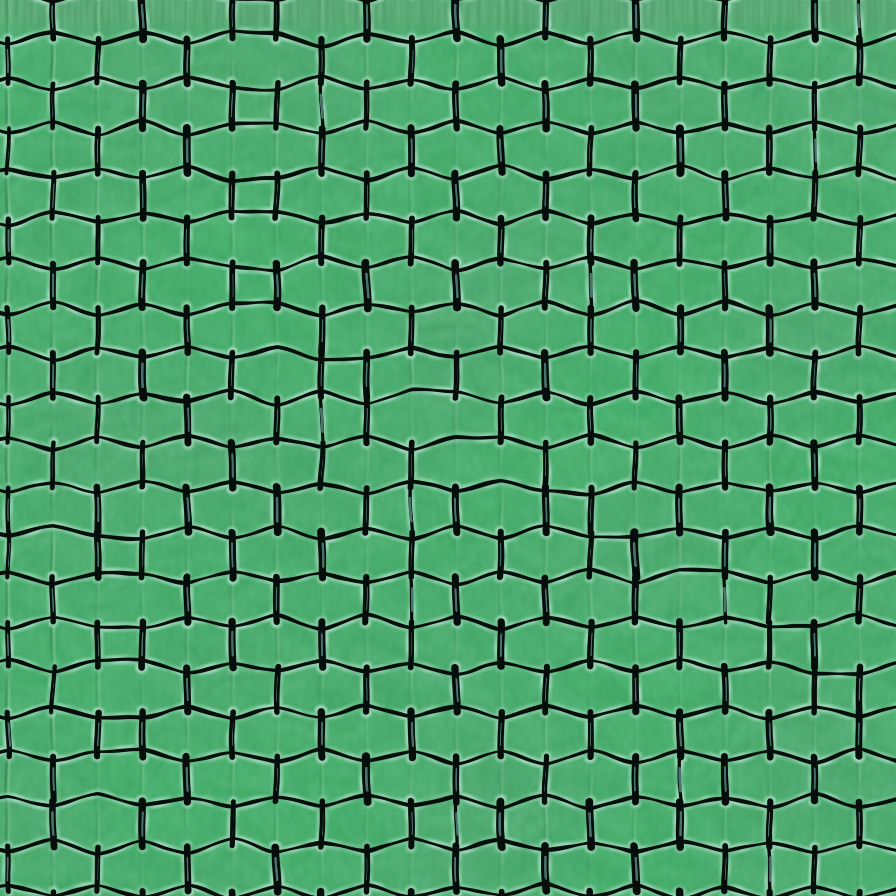
Write a Shadertoy shader that draws this pattern.

```glsl
// Stretched dark wire netting with elongated hexagonal cells over a crumpled green sheet.

float hash(vec2 p) {
    return fract(sin(dot(p, vec2(127.1, 311.7))) * 43758.5453);
}

vec2 gradient(vec2 p) {
    float angle = 6.2832 * hash(p);
    return vec2(cos(angle), sin(angle));
}

float noise(vec2 p) {
    vec2 i = floor(p), f = fract(p);
    vec2 u = f * f * f * (f * (f * 6.0 - 15.0) + 10.0);
    vec2 e = vec2(1.0, 0.0);
    float a = dot(gradient(i), f);
    float b = dot(gradient(i + e), f - e);
    float c = dot(gradient(i + e.yx), f - e.yx);
    float d = dot(gradient(i + 1.0), f - 1.0);
    return mix(mix(a, b, u.x), mix(c, d, u.x), u.y);
}

// 1 where a vertical strand hangs below this node; two regions are out of phase
float hangs(vec2 node) {
    float border = 6.0 + 1.6 * max(0.0, node.y - 7.0);
    bool right = node.x >= border && node.y < 16.0;
    bool left = node.x < 3.0 && node.y >= 12.0 && node.y < 18.0;
    return mod(node.x + node.y + (right || left ? 1.0 : 0.0), 2.0);
}

// Height of a node: each wire is pulled towards the strand tied to it
float nodeY(vec2 node) {
    return node.y + mix(-0.13, 0.13, hangs(node)) + 0.09 * (hash(node + 7.3) - 0.5);
}

// Signed distance to the nearest cross wire
float wireDistance(vec2 g) {
    float row = floor(g.y + 0.5), column = floor(g.x), f = fract(g.x);
    float y0 = nodeY(vec2(column, row));
    float y1 = nodeY(vec2(column + 1.0, row));
    float y = mix(y0, y1, mix(f, smoothstep(0.0, 1.0, f), 0.45));
    return abs(g.y - y) * 0.97 - 0.036 - 0.025 * noise(g * vec2(1.7, 0.6));
}

// Signed distance to the nearest upright strand (x) and its pale core (y)
vec2 strandDistance(vec2 g) {
    float column = floor(g.x + 0.5);
    vec2 nearest = vec2(9.0);
    for (int k = -1; k <= 1; k++) {
        vec2 node = vec2(column, floor(g.y) + float(k));
        float rnd = hash(node + 3.7);
        float tied = hangs(node);
        if (tied < 0.5 && rnd < 0.95) continue;
        float t = g.y - node.y;
        float x = g.x - column - 0.08 * (rnd - 0.5) * (t - 0.5);
        float width = mix(0.035, 0.055 + 0.03 * rnd, tied);
        width *= mix(0.7, 1.0, smoothstep(-0.5, 3.0, g.x));
        float along = max(abs(t - 0.5) - 0.5, 0.0);
        nearest.x = min(nearest.x, length(vec2(x, along)) - width);
        vec2 core = vec2(x - 0.03 * (hash(node + 9.1) - 0.3), max(abs(t - 0.5) - 0.25, 0.0));
        nearest.y = min(nearest.y, length(core) - 0.028 * rnd);
    }
    return nearest;
}

void mainImage(out vec4 fragColor, in vec2 fragCoord) {
    vec2 uv = fragCoord / iResolution.y;
    float aa = 22.0 / iResolution.y;

    // Netting grid, rows counted from the top
    vec2 grid = vec2((uv.x - 0.009) / 0.05, (0.957 - uv.y) / 0.0501 + 1.0);
    vec2 g = grid + 0.045 * vec2(noise(grid * 1.1), noise(grid * 1.3 + 40.0));

    // Crumpled sheet
    float crease = noise(grid * vec2(1.2, 2.0) + 2.0 * noise(grid * 0.7));
    float grain = noise(grid * vec2(7.0, 4.0));
    vec3 color = vec3(0.30, 0.68, 0.44);
    color += 0.045 * crease * vec3(1.0, 0.7, 0.9) + 0.025 * grain;
    color += 0.035 * noise(grid * 0.25) * vec3(1.0, -0.4, 0.5);

    // Paler ribbed strip along the top
    float strip = smoothstep(0.955, 0.985, uv.y);
    float ribs = noise(vec2(uv.x * 190.0, uv.y * 12.0));
    color = mix(color, vec3(0.37, 0.66, 0.47) + 0.09 * ribs, strip * 0.8);

    // Thin folds down every column, stronger at the left edge
    float foldX = g.x - floor(g.x + 0.5);
    float wear = 0.5 + noise(grid * vec2(3.1, 0.9));
    float edge = 1.0 - smoothstep(0.0, 0.16, uv.x);
    float fold = 1.0 - smoothstep(0.0, 0.025 + aa, abs(foldX - 0.025));
    float shade = 1.0 - smoothstep(0.0, 0.025 + aa, abs(foldX + 0.04));
    color = mix(color, vec3(0.56, 0.80, 0.62), fold * wear * (0.4 + 0.4 * edge));
    color = mix(color, vec3(0.16, 0.43, 0.25), shade * wear * (0.2 + 0.5 * edge));

    // Uneven light rim, then dark wire with bluish cores
    float wire = wireDistance(g);
    vec2 strand = strandDistance(g);
    float net = min(wire, strand.x);
    float rim = 1.0 - smoothstep(0.02, 0.12, net);
    color = mix(color, vec3(0.60, 0.84, 0.71), rim * clamp(0.6 + noise(grid * 2.3), 0.0, 1.0));
    float ink = 1.0 - smoothstep(-0.5 * aa, 0.7 * aa, net);
    color = mix(color, vec3(0.02, 0.055, 0.045), ink);
    float core = 1.0 - smoothstep(-0.4 * aa, 0.5 * aa, strand.y);
    core *= smoothstep(0.0, 0.08, wire);
    color = mix(color, vec3(0.38, 0.57, 0.55), core * 0.75);

    fragColor = vec4(color, 1.0);
}
```
